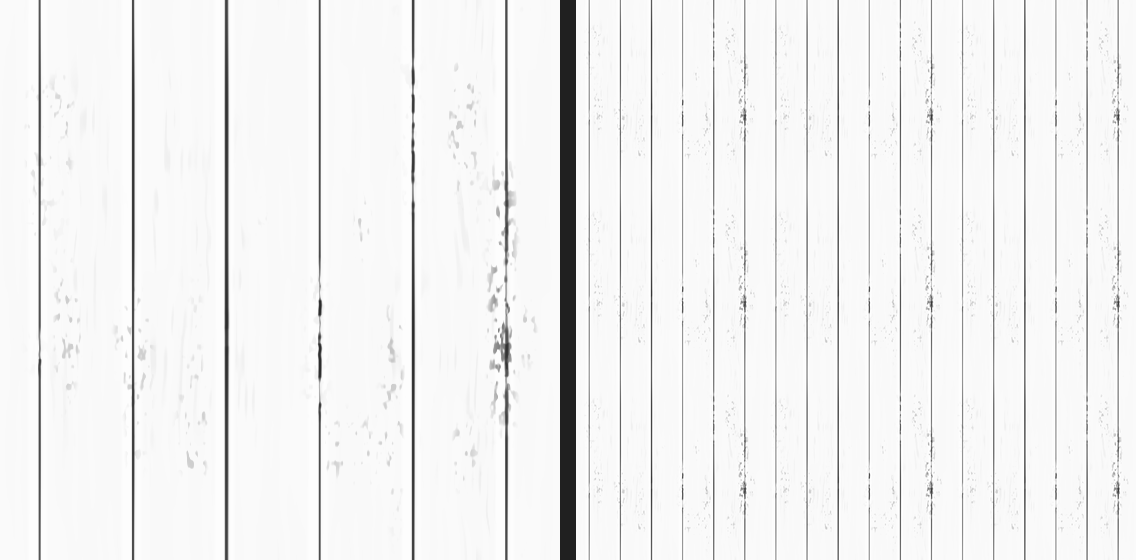
Left: one tile. Right: repeated 3 by 3.
Give the GLSL for this texture map, as a Shadertoy shader.

```glsl
float hash(vec2 p) {
    return fract(sin(dot(p, vec2(127.1, 311.7))) * 43758.5453);
}

// Value noise whose lattice wraps after "cells" cells
float wrapNoise(vec2 p, vec2 cells) {
    vec2 i = floor(p), f = fract(p);
    f = f * f * (3.0 - 2.0 * f);
    float a = hash(mod(i, cells));
    float b = hash(mod(i + vec2(1, 0), cells));
    float c = hash(mod(i + vec2(0, 1), cells));
    float d = hash(mod(i + vec2(1, 1), cells));
    return mix(mix(a, b, f.x), mix(c, d, f.x), f.y);
}

// Noise over the unit tile, with a whole number of cells each way
float tileNoise(vec2 uv, vec2 cells) {
    return wrapNoise(uv * cells, cells);
}

// Noise running along one seam
float seamNoise(float seam, float v, float cells) {
    return wrapNoise(vec2(seam, v * cells), vec2(6.0, cells));
}

void mainImage(out vec4 fragColor, in vec2 fragCoord) {
    vec2 uv = fragCoord / iResolution.xy;

    // Per seam: centre of wear, its reach, its strength, boldness of the line
    vec4 seamTraits[6] = vec4[6](
        vec4(0.37, 0.05, 0.45, 0.90), vec4(0.50, 0.05, 0.00, 0.90),
        vec4(0.41, 0.05, 0.10, 1.20), vec4(0.39, 0.16, 0.95, 0.80),
        vec4(0.76, 0.17, 0.65, 0.95), vec4(0.47, 0.28, 0.80, 0.95));
    float flaking[6] = float[6](0.1, 0.0, 0.0, 0.12, 0.12, 1.0);

    // Six planks across, with the signed distance to the nearest seam
    float across = (uv.x - 0.0708) * 6.0;
    float nearest = floor(across + 0.5);
    float dist = (across - nearest) / 6.0;
    int seam = int(mod(nearest, 6.0));
    float seamId = float(seam);
    vec4 traits = seamTraits[seam];

    float fromWear = abs(fract(uv.y - traits.x + 0.5) - 0.5);
    float wear = traits.z * smoothstep(traits.y, traits.y * 0.55, fromWear);

    // Painted boards: faint grain, wavering fibres and pale rounded edges
    vec2 warped = uv;
    warped.x += 0.012 * (tileNoise(uv, vec2(12, 8)) - 0.5)
              + 0.004 * (tileNoise(uv, vec2(30, 24)) - 0.5);
    float grain = tileNoise(warped, vec2(96, 5));
    float fibre = tileNoise(warped, vec2(150, 14));
    float patchy = smoothstep(0.45, 0.75, tileNoise(uv, vec2(14, 3)));
    float shade = 0.982 - 0.008 * grain;
    shade -= 0.035 * patchy * smoothstep(0.68, 0.95, fibre);
    float bevel = smoothstep(0.021, 0.013, abs(dist + 0.003));
    shade = mix(shade, 0.996, 0.8 * bevel);

    // Small grey chips, in loose patches and beside the flaking seam
    float chipNoise = 0.65 * tileNoise(warped, vec2(130, 58))
                    + 0.35 * tileNoise(warped, vec2(230, 110));
    float chips = smoothstep(0.62, 0.8, chipNoise);
    float chipPatch = smoothstep(0.66, 0.86, tileNoise(uv, vec2(17, 5)));
    shade -= 0.17 * chips * chipPatch;
    float flakes = flaking[seam] * wear * smoothstep(0.034, 0.004, abs(dist + 0.006));
    shade -= 0.42 * flakes * smoothstep(0.56, 0.76, chipNoise);

    // Dark seam: crisp on the left, softer on the right, broken where worn
    float fine = seamNoise(seamId, uv.y, 90.0);
    float coarse = seamNoise(seamId, uv.y, 38.0);
    float slow = seamNoise(seamId, uv.y, 5.0);
    float blots = smoothstep(0.36, 0.6, 0.65 * coarse + 0.35 * fine);
    float wobble = 0.0005 * (slow - 0.5) + 0.002 * wear * (fine - 0.5);
    float lineDist = abs(dist - wobble);
    float reach = 0.0037 * traits.w * (0.85 + 0.3 * slow);
    reach *= dist > wobble ? 1.2 : 0.95;
    reach *= mix(1.0, 0.65 + 0.75 * blots, wear);
    float line = smoothstep(reach, reach * 0.2, lineDist);
    float depth = 0.74 + 0.18 * slow;
    float wornDepth = mix(0.3 + 0.65 * blots, 0.25 + 0.45 * blots, flaking[seam]);
    depth = mix(depth, wornDepth, wear);

    // Faint shadow trailing the right side of the gap
    float shadow = smoothstep(0.009, 0.002, dist) * step(0.0, dist);
    shade -= 0.07 * shadow * traits.w * slow;
    shade = mix(shade, 0.1, line * depth);

    fragColor = vec4(vec3(clamp(shade, 0.0, 1.0)), 1.0);
}
```
